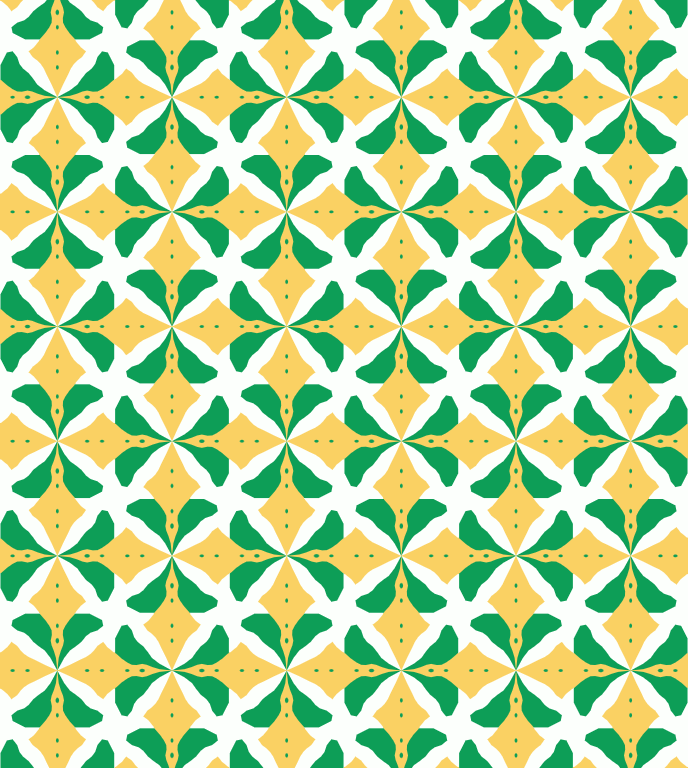
A Shadertoy shader for this pattern:

```glsl
// Checkerboard of four-lobed green flowers linked by spiked yellow petals on white.
#define COLUMNS 6.0
#define ROW_SHIFT 0.35
#define WHITE vec3(0.99, 1.00, 0.99)
#define YELLOW vec3(0.98, 0.82, 0.39)
#define GREEN vec3(0.05, 0.62, 0.34)
#define DOT_NEAR 26.0
#define DOT_FAR 39.0
#define DOT_SIZE vec2(1.8, 1.2)
#define CORNERS 12

// Half outlines in hundredths of a cell: (distance from centre, half width).
const vec2 LOBE[CORNERS] = vec2[](
    vec2(0, 0), vec2(11, 6), vec2(17.5, 11), vec2(21, 16),
    vec2(25, 21), vec2(30, 25), vec2(33, 29), vec2(35, 35),
    vec2(39, 40), vec2(44, 39), vec2(49.6, 28), vec2(49.6, -30));
const vec2 LEAF[CORNERS] = vec2[](
    vec2(0, 0), vec2(11, 1.2), vec2(17, 3), vec2(22, 5),
    vec2(26, 5.8), vec2(31, 4.8), vec2(35, 5), vec2(39, 7),
    vec2(44, 10.5), vec2(49, 15), vec2(56, 16), vec2(56, -30));
const vec2 PETAL[CORNERS] = vec2[](
    vec2(0, 0), vec2(11, 5), vec2(20, 9.5), vec2(25, 11.8),
    vec2(29, 14.5), vec2(32, 17.5), vec2(35, 21.5), vec2(40, 25),
    vec2(43.5, 20.5), vec2(49, 16), vec2(56, 15), vec2(56, -30));

// Signed distance to a closed polygon, negative inside.
float polygonDistance(vec2 p, vec2 corner[CORNERS]) {
    float nearest = dot(p - corner[0], p - corner[0]);
    float side = 1.0;
    for (int i = 0, j = CORNERS - 1; i < CORNERS; j = i, i++) {
        vec2 edge = corner[j] - corner[i];
        vec2 rel = p - corner[i];
        vec2 gap = rel - edge * clamp(dot(rel, edge) / dot(edge, edge), 0.0, 1.0);
        nearest = min(nearest, dot(gap, gap));
        bvec3 crossing = bvec3(p.y >= corner[i].y, p.y < corner[j].y,
                               edge.x * rel.y > edge.y * rel.x);
        if (all(crossing) || all(not(crossing))) side = -side;
    }
    return side * sqrt(nearest);
}

float dotDistance(vec2 p, float along, vec2 radius) {
    return (length((p - vec2(along, 0.0)) / radius) - 1.0) * radius.y;
}

float coverage(float d, float pixel) {
    return clamp(0.5 - d / pixel, 0.0, 1.0);
}

void mainImage(out vec4 fragColor, in vec2 fragCoord) {
    float pixel = 100.0 * COLUMNS / iResolution.x;
    vec2 grid = fragCoord / iResolution.x * COLUMNS - vec2(0.0, ROW_SHIFT);
    vec2 cell = floor(grid);

    // Fold into one quadrant; alternate cells turn by a quarter.
    vec2 folded = abs(fract(grid) - 0.5) * 100.0;
    bool turned = mod(cell.x + cell.y, 2.0) < 0.5;
    vec2 p = turned ? folded.yx : folded;

    // Green lobes, then the slim leaf between them and the wide petal across.
    vec3 color = mix(WHITE, GREEN, coverage(polygonDistance(p, LOBE), pixel));
    float yellow = min(polygonDistance(p, LEAF), polygonDistance(p.yx, PETAL));
    color = mix(color, YELLOW, coverage(yellow, pixel));

    // Seed dots on both axes, larger on the slim leaf.
    bool onLeaf = p.x > p.y;
    vec2 axis = onLeaf ? p : p.yx;
    float seeds = min(dotDistance(axis, DOT_NEAR, DOT_SIZE * (onLeaf ? 1.25 : 1.0)),
                      dotDistance(axis, DOT_FAR, DOT_SIZE));
    color = mix(color, GREEN, coverage(seeds, pixel));

    fragColor = vec4(color, 1.0);
}
```
